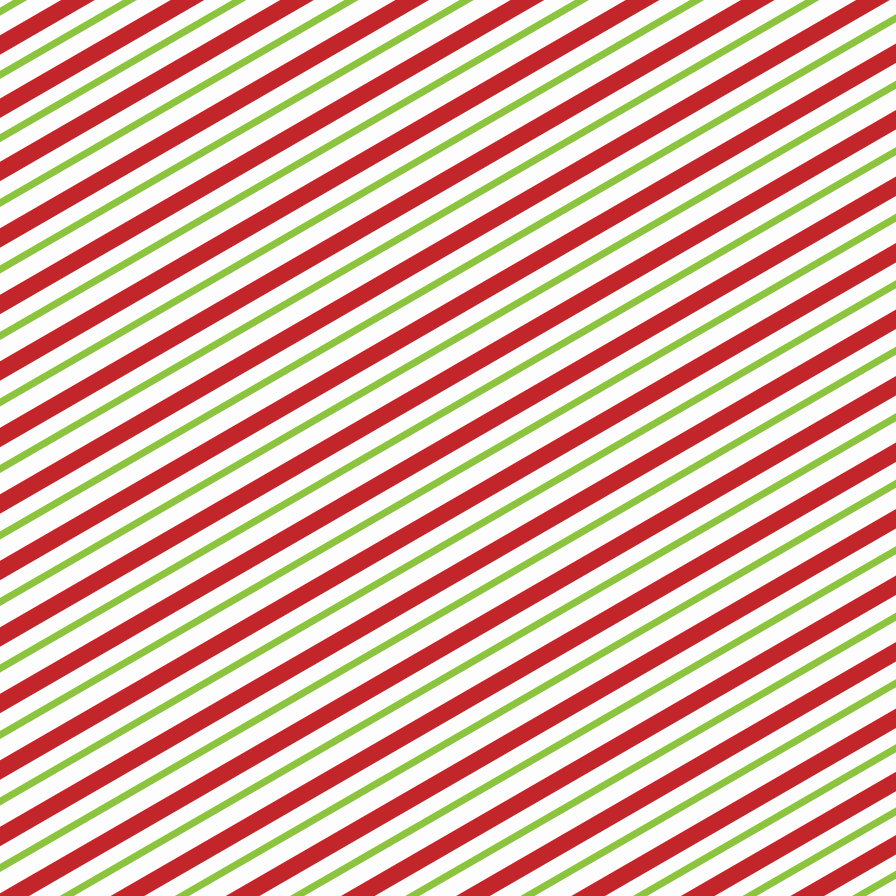
Reproduce this pattern procedurally as a three.js fragment shader.

```glsl
#define ANGLE 0.5236           // stripe slope in radians
#define PITCH 0.06428          // distance between red stripes
#define CENTER 0.6800          // position of the middle red stripe
#define RED_WIDTH 0.0188
#define GREEN_WIDTH 0.0079
#define GREEN_OFFSET 0.473     // green position, in pitches after red
#define EVEN_COUNT 8.0         // evenly spaced stripes either side of the middle
#define OUTER_SPACING 0.951    // relative spacing of the stripes beyond those
#define PAPER vec3(0.994, 0.994, 0.994)
#define RED vec3(0.76, 0.15, 0.17)
#define GREEN vec3(0.55, 0.77, 0.25)

varying vec2 vUv;

// Coverage of a repeating stripe; phase is counted in repeats
float stripe(float phase, float spacing, float width, float pixel) {
  float dist = abs(fract(phase + 0.5) - 0.5) * spacing;
  return clamp((0.5 * width - dist) / pixel + 0.5, 0.0, 1.0);
}

void main() {
  // Distance across the stripes, from the upper left corner
  float across = dot(vec2(vUv.x, 1.0 - vUv.y), vec2(sin(ANGLE), cos(ANGLE)));
  float pixel = max(length(vec2(dFdx(across), dFdy(across))), 1e-5);

  // Stripe index, with tighter spacing near the two far corners
  float steps = (across - CENTER) / PITCH;
  float outer = max(abs(steps) - EVEN_COUNT, 0.0);
  float index = steps + sign(steps) * outer * (1.0 / OUTER_SPACING - 1.0);
  float spacing = PITCH * (outer > 0.0 ? OUTER_SPACING : 1.0);

  // Wide red and narrow green stripes on white
  vec3 color = PAPER;
  color = mix(color, GREEN, stripe(index - GREEN_OFFSET, spacing, GREEN_WIDTH, pixel));
  color = mix(color, RED, stripe(index, spacing, RED_WIDTH, pixel));
  gl_FragColor = vec4(color, 1.0);
}
```
